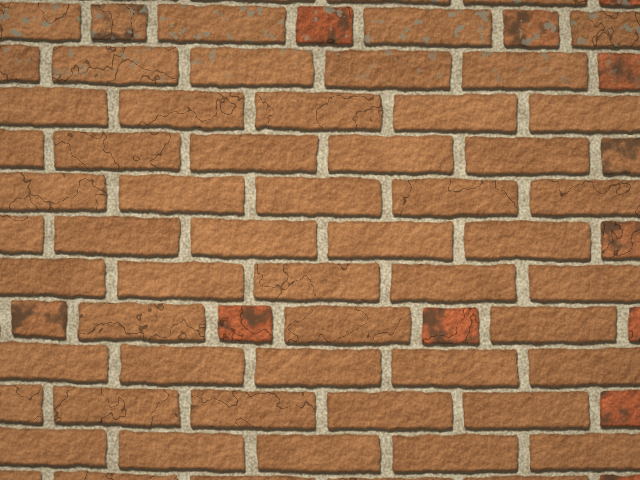
Write a Shadertoy shader that draws this texture.

```glsl
// Weathered brick wall: stretcher courses, a header course every seventh row, sandy mortar.
const float COURSES = 11.294;   // courses over the canvas height
const float STRETCHER = 3.216;  // brick pitch, in course heights
const float HEADER = 1.588;

const vec3 BRICK_DARK = vec3(0.54, 0.36, 0.225);
const vec3 BRICK_LIGHT = vec3(0.71, 0.495, 0.32);
const vec3 BRICK_RED = vec3(0.66, 0.33, 0.20);
const vec3 SOOT = vec3(0.34, 0.26, 0.19);
const vec3 LICHEN = vec3(0.56, 0.55, 0.47);
const vec3 MORTAR_DARK = vec3(0.60, 0.54, 0.43);
const vec3 MORTAR_LIGHT = vec3(0.81, 0.76, 0.64);
const vec3 SHADOW = vec3(0.22, 0.18, 0.13);

float hash(vec2 p) {
    vec3 h = fract(p.xyx * 0.1031);
    h += dot(h, h.yzx + 33.33);
    return fract((h.x + h.y) * h.z);
}

float gradientDot(vec2 cell, vec2 offset) {
    float angle = 6.2832 * hash(cell);
    return dot(vec2(cos(angle), sin(angle)), offset);
}

float gradientNoise(vec2 p) {
    vec2 i = floor(p), f = p - i, e = vec2(1.0, 0.0);
    vec2 w = f * f * f * (f * (f * 6.0 - 15.0) + 10.0);
    float top = mix(gradientDot(i, f), gradientDot(i + e, f - e), w.x);
    float bottom = mix(gradientDot(i + e.yx, f - e.yx), gradientDot(i + 1.0, f - 1.0), w.x);
    return mix(top, bottom, w.y);
}

float fbm(vec2 p) {
    float sum = 0.0, amplitude = 1.0;
    for (int i = 0; i < 4; i++) {
        sum += amplitude * gradientNoise(p);
        p = mat2(1.6, 1.2, -1.2, 1.6) * p + 7.3;
        amplitude *= 0.5;
    }
    return sum;
}

// Brick under x in a course: left end, width, and 1 for a header
vec3 brickAt(float x, float row) {
    if (mod(row, 7.0) < 0.5) {
        float period = STRETCHER + HEADER + 0.04;
        float start = row < 3.0 ? 2.0 : 0.118;
        float left = start + floor((x - start) / period) * period;
        return x - left < HEADER ? vec3(left, HEADER, 1.0)
                                 : vec3(left + HEADER, period - HEADER, 0.0);
    }
    float start = mod(row, 2.0) < 0.5 ? 2.647 : 1.118;
    start += 0.08 * (hash(vec2(row, 4.0)) - 0.5);
    float left = start + floor((x - start) / STRETCHER) * STRETCHER;
    return vec3(left, STRETCHER, step(13.8, left));
}

// Signed distance to a rounded box with chipped edges
float brickDistance(vec2 p, vec2 halfSize, vec2 seed) {
    vec2 q = abs(p) - halfSize + 0.06;
    float box = length(max(q, 0.0)) + min(max(q.x, q.y), 0.0) - 0.06;
    return box + 0.045 * fbm(p * 2.2 + seed) + 0.015 * gradientNoise(p * 11.0 + seed);
}

vec3 brickColor(vec2 p, vec2 id, float header, float height) {
    vec2 s = p * 5.0 + id * 3.7;
    float relief = fbm(s) - fbm(s - vec2(0.12, 0.2));
    float tone = 0.62 + 0.3 * (hash(id) - 0.5) + 0.35 * fbm(p * 1.1 + id)
               + relief + 0.35 * gradientNoise(p * 17.0);
    vec3 color = mix(BRICK_DARK, BRICK_LIGHT, clamp(tone, -0.4, 1.3));
    // Redder, sooty headers
    float redness = header * smoothstep(0.1, 0.6, hash(id + 9.0));
    color = mix(color, BRICK_RED * (0.8 + 0.35 * tone), 0.75 * redness);
    float soot = smoothstep(-0.05, 0.45, fbm(p * 1.7 + id * 5.0));
    color = mix(color, SOOT, 0.8 * soot * header);
    // Occasional cracks, and lichen near the top
    float crack = 1.0 - smoothstep(0.0, 0.035, abs(fbm(p * 0.9 + id * 2.3)));
    color *= 1.0 - 0.35 * crack * step(0.65, hash(id + 3.0));
    float spots = smoothstep(0.28, 0.4, fbm(p * 3.3 + 20.0));
    return mix(color, LICHEN, 0.75 * spots * smoothstep(0.75, 0.95, height));
}

vec3 mortarColor(vec2 p) {
    float grain = 0.65 + 0.9 * gradientNoise(p * 16.0) + 0.5 * fbm(p * 3.0);
    return mix(MORTAR_DARK, MORTAR_LIGHT, clamp(grain, -0.2, 1.15));
}

void mainImage(out vec4 fragColor, in vec2 fragCoord) {
    vec2 uv = fragCoord / iResolution.xy;
    float depth = 1.0 - uv.y;
    float edge = COURSES / iResolution.y;
    // Wall position in course heights, y downwards, with a slight sag to the right
    vec2 wall = vec2(fragCoord.x, iResolution.y - fragCoord.y) * edge;
    float sag = mix(0.22, 0.12, depth) * uv.x + 0.12 * depth * sin(3.1416 * uv.x);
    vec2 p = wall - vec2(0.0, sag + 0.01);
    p += 0.05 * vec2(gradientNoise(wall * 0.8 + 40.0), gradientNoise(wall * 0.7));
    // Brick outline and the shadow it throws on the joint below
    float row = floor(p.y);
    vec3 brick = brickAt(p.x, row);
    vec2 id = vec2(floor(brick.x * 2.0), row);
    vec2 local = p - vec2(brick.x + 0.5 * brick.y, row + 0.47);
    vec2 halfSize = vec2(0.5 * brick.y - 0.12 - 0.04 * hash(id + 5.0), 0.43);
    float outline = brickDistance(local, halfSize, id * 6.1);
    float shadowOutline = brickDistance(local - vec2(0.02, 0.065), halfSize, id * 6.1);
    float shade = 0.85 * (1.0 - smoothstep(-0.03, 0.03, shadowOutline));
    vec3 mortar = mix(mortarColor(p), SHADOW, shade);
    // Brick face, darker along its rim
    vec3 face = brickColor(p, id, brick.z, uv.y);
    float rim = smoothstep(-0.09, 0.0, outline);
    face *= 1.0 - rim * (0.12 + 0.3 * smoothstep(0.3, 0.43, local.y));
    vec3 color = mix(face, mortar, smoothstep(-edge, edge, outline));
    color *= 1.05 - 0.35 * dot(uv - 0.5, uv - 0.5);
    fragColor = vec4(color, 1.0);
}
```
